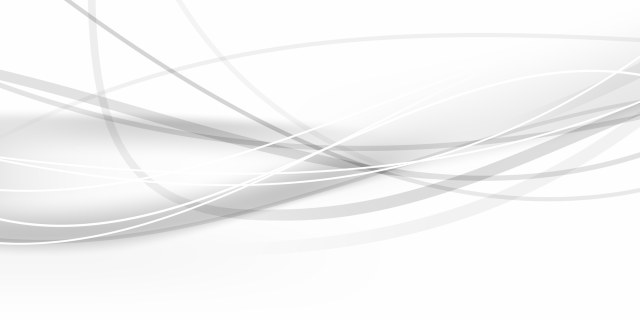
Reproduce this background procedurally as a Shadertoy shader.

```glsl
// Cubic through four heights spaced evenly over x = 0..2
float heightAt(float x, vec4 h) {
    float t = x * 1.5;
    float a = t - 1.0, b = t - 2.0, c = t - 3.0;
    return dot(h, vec4(-a * b * c / 6.0, t * b * c / 2.0, -t * a * c / 2.0, t * a * b / 6.0));
}

float curveDistance(vec2 p, vec4 h) {
    float y = heightAt(p.x, h);
    float slope = (heightAt(p.x + 0.005, h) - y) / 0.005;
    return abs(p.y - y) / length(vec2(1.0, slope));
}

float segmentDistance(vec2 p, vec2 a, vec2 b) {
    vec2 ab = b - a;
    return length(p - a - ab * clamp(dot(p - a, ab) / dot(ab, ab), 0.0, 1.0));
}

float bezierDistance(vec2 p, vec2 a, vec2 b, vec2 c, vec2 d) {
    float nearest = 9.0;
    vec2 last = a;
    for (int i = 1; i <= 28; i++) {
        float t = float(i) / 28.0, s = 1.0 - t;
        vec2 next = s * s * s * a + 3.0 * s * t * (s * b + t * c) + t * t * t * d;
        nearest = min(nearest, segmentDistance(p, last, next));
        last = next;
    }
    return nearest;
}

float stroke(float d, float halfWidth) {
    float soft = max(0.002, 0.7 / iResolution.y);
    return 1.0 - smoothstep(halfWidth - soft, halfWidth + soft, d);
}

float ribbon(vec2 p, vec4 h, float halfWidth) {
    return stroke(curveDistance(p, h), halfWidth);
}

// Soft lens on the left, with shaded upper and lower rims
float lensShade(vec2 p) {
    float top = 0.65 - 0.035 * p.x * p.x;
    float upper = smoothstep(top - 0.14, top - 0.03, p.y) * (1.0 - smoothstep(top - 0.03, top + 0.012, p.y));
    upper *= mix(0.09, 0.15, smoothstep(0.0, 0.4, p.x)) * (1.0 - smoothstep(0.65, 1.3, p.x));

    float rise = p.y - heightAt(p.x, vec4(0.25, 0.31, 0.48, 0.62));
    float blur = mix(0.055, 0.012, smoothstep(0.3, 1.0, p.x));
    float lower = smoothstep(-blur, 0.02, rise) * (1.0 - smoothstep(0.03, 0.14, rise));
    lower *= 0.2 * (1.0 - smoothstep(0.85, 1.45, p.x));

    float side = 0.08 * exp(-5.0 * p.x) * smoothstep(0.3, 0.4, p.y) * (1.0 - smoothstep(0.52, 0.65, p.y));
    return upper + lower + side;
}

// Faint mist on the right, at the crossing and under the lens
float mistShade(vec2 p) {
    float rise = p.y - heightAt(p.x, vec4(0.4, 0.42, 0.49, 0.67));
    float right = 0.09 * smoothstep(0.8, 1.9, p.x) * smoothstep(-0.03, 0.02, rise) * (1.0 - smoothstep(0.0, 0.33, rise));
    vec2 q = p - vec2(1.12, 0.5);
    q.y -= 0.25 * q.x;
    float crossing = 0.07 * exp(-dot(q * q, vec2(14.0, 180.0)));
    float under = 0.03 * smoothstep(0.0, 0.2, p.y) * (1.0 - smoothstep(0.22, 0.35, p.y)) * (1.0 - smoothstep(0.2, 1.3, p.x));
    return right + crossing + under;
}

void mainImage(out vec4 fragColor, in vec2 fragCoord) {
    vec2 p = fragCoord / iResolution.xy * vec2(2.0, 1.0);
    float x = p.x;
    float shade = 0.995 - lensShade(p) - mistShade(p);

    // Translucent grey ribbons
    shade -= 0.11 * ribbon(p, vec4(0.766, 0.583, 0.451, 0.516), mix(0.016, 0.008, smoothstep(0.8, 1.5, x)));
    shade -= 0.10 * ribbon(p, vec4(0.734, 0.568, 0.542, 0.635), 0.008);
    shade -= mix(0.16, 0.08, smoothstep(0.8, 1.5, x)) * ribbon(p, vec4(1.161, 0.70, 0.424, 0.406), 0.0065);
    shade -= 0.055 * ribbon(p, vec4(0.57, 0.81, 0.888, 0.875), 0.0065) * smoothstep(-0.2, 0.5, x);
    shade -= 0.08 * ribbon(p, vec4(0.25, 0.3125, 0.508, 0.682), 0.006);
    shade -= 0.045 * ribbon(p, vec4(0.245, 0.219, 0.302, 0.628), 0.02) * smoothstep(0.6, 1.4, x);
    shade -= 0.05 * ribbon(p, vec4(0.48, 0.41, 0.52, 0.78), 0.022) * smoothstep(1.5, 2.0, x);

    // Steep ribbons falling from the top edge
    float sweep = min(
        bezierDistance(p, vec2(0.286, 1.03), vec2(0.292, 0.557), vec2(0.404, 0.318), vec2(0.859, 0.328)),
        bezierDistance(p, vec2(0.859, 0.328), vec2(1.276, 0.323), vec2(1.615, 0.505), vec2(2.03, 0.672)));
    shade -= mix(0.06, 0.13, smoothstep(0.5, 1.3, x)) * stroke(sweep, mix(0.012, 0.019, smoothstep(0.4, 1.1, x)));
    float fall = bezierDistance(p, vec2(0.54, 1.03), vec2(0.70, 0.76), vec2(0.95, 0.53), vec2(1.4, 0.42));
    shade -= 0.04 * stroke(fall, 0.008) * (1.0 - smoothstep(1.1, 1.4, x));

    // Thin white threads
    float fade = 1.0 - smoothstep(1.15, 1.7, x);
    float threads = ribbon(p, vec4(0.406, 0.495, 0.729, 0.948), 0.003) * fade;
    threads = max(threads, ribbon(p, vec4(0.24, 0.375, 0.693, 0.948), 0.003) * fade);
    threads = max(threads, ribbon(p, vec4(0.508, 0.458, 0.50, 0.682), 0.003));
    threads = max(threads, ribbon(p, vec4(0.50, 0.422, 0.503, 0.823), 0.003));
    threads = max(threads, ribbon(p, vec4(0.315, 0.391, 0.667, 0.766), 0.0035));

    fragColor = vec4(vec3(mix(shade, 1.0, threads)), 1.0);
}
```
